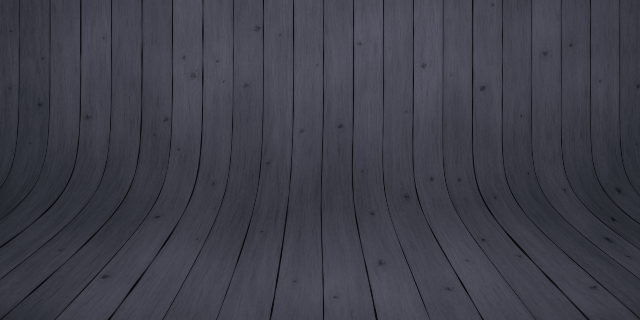
Reproduce this background procedurally as a Shadertoy shader.

```glsl
// Dark slate wooden planks running down a wall and curving out into a floor.

// Layout, in units of canvas height
const float CENTRE_X = 0.0115;      // seam that stays nearly upright
const float CENTRE_SWAY = 0.008;    // lean of the planks around the bend
const float PLANK_WIDTH = 0.0938;
const float PLANK_DRIFT = 0.00139;  // planks narrow slightly to the right
const float BEND_HEIGHT = 0.383;
const float BEND_SOFTNESS = 0.057;
const float FLOOR_SPREAD = 2.035;   // widening of planks per unit of floor
const float SEAM_HALF_WIDTH = 0.0012;
const float KNOT_SPACING = 0.2;
const float KNOT_CHANCE = 0.65;
const float GRAIN_STRENGTH = 0.17;

const vec3 SHADOW_COLOUR = vec3(0.125, 0.137, 0.160);
const vec3 WOOD_COLOUR = vec3(0.305, 0.306, 0.357);
const vec3 SEAM_COLOUR = vec3(0.030, 0.034, 0.045);

float hash(vec2 p) {
    vec3 q = fract(vec3(p.xyx) * 0.1031);
    q += dot(q, q.yzx + 33.33);
    return fract((q.x + q.y) * q.z);
}

vec2 gradientAt(vec2 cell) {
    float angle = 6.2832 * hash(cell + 17.0);
    return vec2(cos(angle), sin(angle));
}

float gradientNoise(vec2 p) {
    vec2 i = floor(p), f = p - i;
    vec2 w = f * f * f * (f * (f * 6.0 - 15.0) + 10.0);
    vec2 e = vec2(0.0, 1.0);
    float low = mix(dot(gradientAt(i), f),
                    dot(gradientAt(i + e.yx), f - e.yx), w.x);
    float high = mix(dot(gradientAt(i + e.xy), f - e.xy),
                     dot(gradientAt(i + 1.0), f - 1.0), w.x);
    return mix(low, high, w.y);
}

// x: darkness of nearby knots, y: sideways push they give the grain
vec2 knots(vec2 wood, float plank) {
    vec2 result = vec2(0.0);
    float row = floor(wood.y / KNOT_SPACING);
    for (float k = -1.0; k <= 1.0; k++) {
        vec2 id = vec2(plank + 40.0, row + k + 20.0);
        float present = step(hash(id), KNOT_CHANCE);
        vec2 place = vec2(mix(0.2, 0.8, hash(id + 3.7)) * PLANK_WIDTH,
                          (row + k + hash(id + 9.1)) * KNOT_SPACING);
        float size = mix(0.004, 0.015, pow(hash(id + 5.3), 2.5));
        vec2 d = (wood - place) / size;
        d += 0.8 * gradientNoise(wood * 130.0 + id);
        float r = length(d);
        float core = 0.7 * smoothstep(1.0, 0.3, r) + 0.35 * exp(-r * 0.9);
        result.x += present * core * (0.85 + 0.15 * cos(r * 5.0));
        result.y += present * d.x * size * exp(-0.12 * dot(d, d * vec2(1.0, 0.35)));
    }
    return result;
}

// Fibres, crisp dark pores, broad streaks and arched growth rings
float woodGrain(vec2 wood, float plank) {
    vec2 offset = vec2(plank * 7.3, plank * 3.1);
    float fibres = gradientNoise(wood * vec2(200.0, 22.0) + offset);
    float speckle = gradientNoise(wood * vec2(290.0, 95.0) - offset);
    float pores = smoothstep(0.12, 0.42, gradientNoise(wood * vec2(150.0, 16.0) - offset));
    float streaks = gradientNoise(wood * vec2(45.0, 3.5) + offset.yx);
    float warp = gradientNoise(wood * vec2(24.0, 4.0) + offset);
    float across = wood.x / PLANK_WIDTH - mix(0.3, 0.7, hash(offset));
    float rings = sin(42.0 * across * across + wood.y * 24.0 + warp * 9.0);
    return 0.55 * fibres + 0.75 * speckle - 0.55 * pores + 0.08
         + 0.75 * streaks + 0.2 * rings * hash(offset + 2.0);
}

// Light on the wall, shade in the bend, a lit floor and dark sides
float lighting(vec2 p) {
    float wall = smoothstep(0.36, 0.85, p.y);
    float ground = 1.0 - smoothstep(0.10, 0.38, p.y);
    float light = 0.57 + 0.45 * wall + 0.32 * ground;
    light -= 0.07 * smoothstep(0.90, 1.0, p.y);
    light -= 0.10 * smoothstep(0.08, 0.0, p.y);
    float side = abs(p.x - 0.03);
    return light - 0.56 * pow(side, 2.4) * mix(0.75, 1.0, wall);
}

void mainImage(out vec4 fragColor, in vec2 fragCoord) {
    float pixel = 1.0 / iResolution.y;
    vec2 p = fragCoord * pixel;
    p.x -= 0.5 * iResolution.x * pixel;

    // Unroll the curved surface into straight planks
    float bend = exp((BEND_HEIGHT - p.y) / BEND_SOFTNESS);
    float spread = 1.0 + FLOOR_SPREAD * BEND_SOFTNESS * log(1.0 + bend);
    float spreadSlope = -FLOOR_SPREAD * bend / (1.0 + bend);
    float sway = CENTRE_SWAY * exp(-pow((p.y - 0.36) / 0.2, 2.0));
    float flatX = (p.x - CENTRE_X + sway) / spread;
    float u = flatX / PLANK_WIDTH;
    u += PLANK_DRIFT * u * u;
    float plank = floor(u);
    vec2 wood = vec2((u - plank) * PLANK_WIDTH, p.y);

    // Wood tone
    vec2 knot = knots(wood, plank);
    float grain = woodGrain(wood - vec2(0.6 * knot.y, 0.0), plank);
    float tone = lighting(p) + 0.17 * (hash(vec2(plank + 60.0, 4.0)) - 0.5);
    tone += GRAIN_STRENGTH * grain + 0.14 * gradientNoise(p * 6.0);
    tone -= 0.65 * min(knot.x, 1.0);
    vec3 colour = mix(SHADOW_COLOUR, WOOD_COLOUR, clamp(tone, -0.4, 1.2));

    // Seams, measured at right angles to their slanted course
    float seam = round(u);
    float slant = length(vec2(1.0, flatX * spreadSlope)) / spread;
    float distanceToSeam = abs(u - seam) * PLANK_WIDTH / slant;
    float gap = hash(vec2(seam + 80.0, 11.0));
    float wear = gradientNoise(vec2(seam * 5.7, p.y * 14.0));
    float halfWidth = SEAM_HALF_WIDTH * (1.0 + 0.8 * wear) * mix(0.55, 1.35, gap);
    halfWidth *= 1.0 + (spread - 1.0) * 1.6 * gap * gap;
    float line = 1.0 - smoothstep(-0.55 * pixel, 0.55 * pixel, distanceToSeam - halfWidth);
    colour *= 1.0 - 0.16 * exp(-distanceToSeam / 0.0025);
    colour = mix(colour, SEAM_COLOUR, line * clamp(0.85 + 0.6 * wear, 0.5, 1.0));

    fragColor = vec4(colour, 1.0);
}
```
